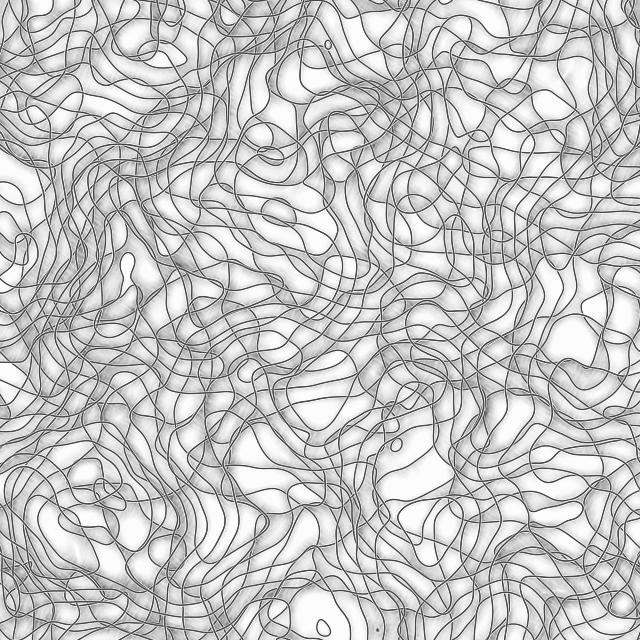
A three.js fragment shader for this pattern:

```glsl
// Draws tangled ink threads: two folded line grids woven together over soft pencil shading.
varying vec2 vUv;

const float INK = 0.27;            // grey of the threads
const float PAPER = 0.99;          // grey of the bare paper
const float LINE_CORE = 0.0002;    // fully inked half width
const float LINE_EDGE = 0.0019;    // end of the soft edge
const float HALO_EDGE = 0.0031;    // end of the pale rim that parts crossings
const float HALO_STRENGTH = 0.50;
const float SHADE_REACH = 0.011;   // fall-off of the shading beside a thread
const float SHADE_DEPTH = 0.19;
const float SHADE_FLOOR = 0.62;    // shading below this stays bare paper
const float SHADE_NEAR = 1.35;     // shading weight on one side of a thread
const float SHADE_FAR = 0.55;      // and on the other side
const float CELL_VARIATION = 0.5;
const float HATCH_DEPTH = 0.6;
const vec2 HATCH_SCALE = vec2(45.0, 260.0);
const vec2 GRID_LINES = vec2(17.0, 11.5);    // threads across, per sheet
const vec2 GRID_ANGLE = vec2(0.25, 0.95);
const vec2 FOLD_SIZE = vec2(0.22, 0.27);     // strength of the folds
const vec2 FOLD_SCALE = vec2(6.3, 5.6);
const float CROWD_SIZE = 0.13;     // shared warp that gathers both sheets
const float CROWD_SCALE = 4.2;
const float RIPPLE_SIZE = 0.030;
const float RIPPLE_SCALE = 17.0;
const float STEP = 0.0005;         // step for the numeric gradient

float hash(vec2 p) {
  vec3 q = fract(vec3(p.xyx) * 0.1031);
  q += dot(q, q.yzx + 33.33);
  return fract((q.x + q.y) * q.z);
}

float cornerSlope(vec2 cell, vec2 offset) {
  float a = 6.2832 * hash(cell);
  return dot(vec2(cos(a), sin(a)), offset);
}

// Gradient noise, about -0.7 to 0.7
float noise(vec2 p) {
  vec2 i = floor(p), f = fract(p);
  vec2 u = f * f * f * (f * (f * 6.0 - 15.0) + 10.0);
  vec2 e = vec2(1.0, 0.0);
  return mix(mix(cornerSlope(i, f), cornerSlope(i + e.xy, f - e.xy), u.x),
             mix(cornerSlope(i + e.yx, f - e.yx), cornerSlope(i + e.xx, f - e.xx), u.x), u.y);
}

vec2 noise2(vec2 p) {
  return vec2(noise(p + 17.3), noise(p + vec2(91.7, 48.1)));
}

vec2 rotate(vec2 p, float a) {
  float c = cos(a), s = sin(a);
  return vec2(c * p.x - s * p.y, s * p.x + c * p.y);
}

// Grid coordinates of a folded sheet; threads lie at half integers
vec2 sheet(vec2 p, float lines, float angle, float foldSize, float foldScale, float seed) {
  vec2 q = p + CROWD_SIZE * noise2(p * CROWD_SCALE + 3.0);
  q += foldSize * noise2(p * foldScale + seed);
  q += RIPPLE_SIZE * noise2(p * RIPPLE_SCALE + seed * 2.0);
  return rotate(q, angle) * lines + seed;
}

// Distance to the nearest thread of both families of a sheet
vec2 threadDistance(vec2 g, vec2 gx, vec2 gy) {
  vec2 dx = (gx - g) / STEP, dy = (gy - g) / STEP;
  vec2 slope = sqrt(dx * dx + dy * dy) + 0.01;
  return abs(fract(g) - 0.5) / slope;
}

// Lays one thread with its pale rim over what is below
float layThread(float tone, float d) {
  float halo = 1.0 - smoothstep(LINE_EDGE, HALO_EDGE, d);
  float line = 1.0 - smoothstep(LINE_CORE, LINE_EDGE, d);
  return mix(mix(tone, PAPER, halo * HALO_STRENGTH), INK, line);
}

// Fine pencil strokes whose direction wanders over the paper
float pencil(vec2 p) {
  float blend = smoothstep(-0.2, 0.2, noise(p * 9.0 + 5.0));
  float a = noise(rotate(p, 0.6) * HATCH_SCALE);
  float b = noise(rotate(p, 2.0) * HATCH_SCALE + 70.0);
  return mix(a, b, blend) + 0.5 * noise(p * 190.0);
}

void main() {
  vec2 p = vUv;
  vec2 ex = vec2(STEP, 0.0), ey = vec2(0.0, STEP);
  vec2 grid[2];
  vec2 dist[2];
  float shade = 0.0;

  // Measure both sheets and gather the lopsided shading beside their threads
  for (int i = 0; i < 2; i++) {
    float n = GRID_LINES[i], a = GRID_ANGLE[i];
    float size = FOLD_SIZE[i], scale = FOLD_SCALE[i];
    float seed = 13.7 + 29.4 * float(i);
    grid[i] = sheet(p, n, a, size, scale, seed);
    dist[i] = threadDistance(grid[i], sheet(p + ex, n, a, size, scale, seed),
                             sheet(p + ey, n, a, size, scale, seed));
    vec2 side = mix(vec2(SHADE_NEAR), vec2(SHADE_FAR), fract(grid[i] + 0.5));
    float cellTone = 1.0 + CELL_VARIATION * (hash(floor(grid[i] + 0.5) + 40.0) - 0.5);
    shade += dot(exp(-dist[i] / SHADE_REACH), side) * cellTone;
  }
  shade = max(shade - SHADE_FLOOR, 0.0) * (1.0 + HATCH_DEPTH * pencil(p));
  float tone = PAPER - SHADE_DEPTH * shade;

  // Lay the threads, then lift alternate crossings for the weave
  for (int i = 1; i >= 0; i--) {
    tone = layThread(tone, dist[i].x);
    tone = layThread(tone, dist[i].y);
    vec2 cell = floor(grid[i]);
    if (mod(cell.x + cell.y, 2.0) < 0.5) tone = layThread(tone, dist[i].x);
  }
  gl_FragColor = vec4(vec3(clamp(tone, 0.0, 1.0)), 1.0);
}
```
